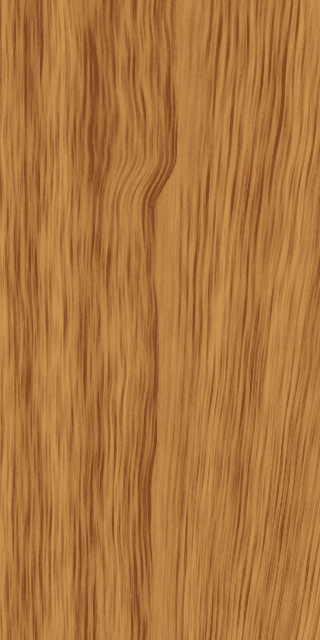
A Shadertoy shader for this texture:

```glsl
// Oiled wood veneer: dense straight grain on the left meets paler, fanning grain
// on the right along a wavy seam. Stretched cellular noise makes the streaks,
// soft bands set the tone, and a three-stop ramp turns darkness into colour.

const float TAU = 6.2831853;
const vec3 HONEY  = vec3(0.780, 0.565, 0.305);
const vec3 AMBER  = vec3(0.692, 0.457, 0.240);
const vec3 RUSSET = vec3(0.550, 0.305, 0.150);

vec2 hash2(vec2 p) {
    vec2 q = vec2(dot(p, vec2(127.1, 311.7)), dot(p, vec2(269.5, 183.3)));
    return fract(sin(q) * 43758.55);
}

float valueNoise(vec2 p) {
    vec2 i = floor(p), f = fract(p);
    f = f * f * (3.0 - 2.0 * f);
    float low  = mix(hash2(i).x, hash2(i + vec2(1, 0)).x, f.x);
    float high = mix(hash2(i + vec2(0, 1)).x, hash2(i + vec2(1, 1)).x, f.x);
    return mix(low, high, f.y);
}

// Distance to the nearest scattered point
float cellNoise(vec2 p) {
    vec2 i = floor(p), f = fract(p);
    float nearest = 4.0;
    for (int y = -1; y <= 1; y++)
    for (int x = -1; x <= 1; x++) {
        vec2 o = vec2(x, y);
        vec2 d = o + hash2(i + o) - f;
        nearest = min(nearest, dot(d, d));
    }
    return sqrt(nearest);
}

// Dark spindles; scale holds the cells across and along the grain
float streaks(vec2 p, vec2 scale) {
    return 1.0 - smoothstep(0.12, 0.5, cellNoise(p * scale));
}

float band(float x, float center, float width) {
    float d = (x - center) / width;
    return exp(-d * d);
}

// Horizontal place of the seam at height y
float seamAt(float y) {
    float steps = 0.06 * smoothstep(1.36, 1.52, y) - 0.02 * (1.0 - smoothstep(0.42, 0.62, y));
    return 0.493 + steps + 0.004 * sin(y * 9.0) + 0.002 * sin(y * 31.0 + 1.0);
}

// Broad darkness of the dense left part
float leftTone(float x, float toSeam) {
    float tone = 0.42 + 0.24 * band(x, 0.08, 0.05) + 0.22 * band(x, 0.285, 0.05);
    tone += 0.36 * band(toSeam, -0.015, 0.045);
    return tone - 0.18 * band(x, 0.0, 0.02) - 0.15 * band(x, 0.19, 0.04);
}

// Broad darkness of the pale right part
float rightTone(float x, float toSeam) {
    float tone = 0.33 + 0.20 * band(x, 0.80, 0.05) + 0.28 * band(x, 0.99, 0.06);
    return tone + 0.08 * band(x, 0.61, 0.03) - 0.05 * band(toSeam, 0.04, 0.05);
}

// Thin repeating growth lines of uneven strength
float growthLines(vec2 p, float count) {
    float phase = TAU * count * p.x + 6.0 * valueNoise(p * vec2(14.0, 2.0));
    float strength = 0.35 + 0.9 * valueNoise(p * vec2(22.0, 5.0) + 7.0);
    return smoothstep(0.1, 0.95, sin(phase)) * strength;
}

vec3 woodColor(float darkness) {
    float d = clamp(darkness, -0.05, 1.1) * 2.0;
    return d < 1.0 ? mix(HONEY, AMBER, d) : mix(AMBER, RUSSET, d - 1.0);
}

void mainImage(out vec4 fragColor, in vec2 fragCoord) {
    vec2 p = fragCoord / iResolution.x;
    float seam = seamAt(p.y);
    float toSeam = p.x - seam;
    float side = smoothstep(-0.004, 0.004, toSeam);

    // Grain coordinates: the left follows the seam, the right fans upward
    float wobble = 0.003 * sin(p.y * 5.0 + p.x * 11.0) + 0.0015 * sin(p.y * 17.0 + p.x * 23.0);
    wobble += 0.008 * (valueNoise(p * vec2(9.0, 5.0)) - 0.5);
    float leftX = p.x - (seam - 0.493) * smoothstep(0.2, 0.5, p.x);
    float rightX = 0.5 + (p.x - 0.5 - 0.035 * (p.y - 1.0)) * 1.28 / (1.0 + 0.28 * p.y);
    vec2 grain = vec2(mix(leftX, rightX, side) + wobble, p.y);

    // Broad tone, drifting slowly along the grain
    float tone = mix(leftTone(grain.x, toSeam), rightTone(grain.x, toSeam), side);
    tone += 0.26 * (valueNoise(grain * vec2(19.0, 1.1) + 3.0) - 0.5);

    // Long streaks, short pores and fine fibres
    float calm = mix(1.0, 0.3 + 0.5 * smoothstep(0.02, 0.12, toSeam), side);
    float wide = streaks(grain, vec2(58.0, 1.9)) - 0.28;
    float thin = streaks(grain + 5.0, vec2(100.0, 6.0)) - 0.28;
    float lines = growthLines(grain, 43.0) - 0.27;
    float fibre = valueNoise(grain * vec2(135.0, 9.0)) - 0.5;
    float speck = valueNoise(p * vec2(230.0, 110.0)) - 0.5;

    float darkness = tone + calm * (0.44 * wide + 0.36 * thin);
    darkness += lines * calm * mix(0.18, 0.48, side);
    darkness += 0.32 * fibre * (0.5 + 0.5 * calm) + 0.14 * speck;

    fragColor = vec4(woodColor(darkness), 1.0);
}
```
